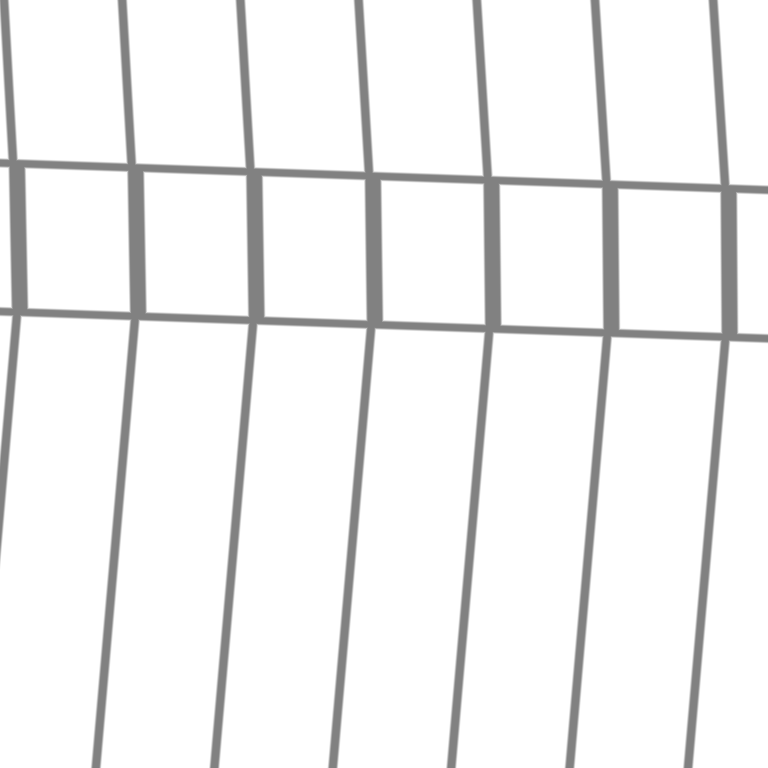
Reproduce this pattern procedurally as a WebGL 2 fragment shader.

```glsl
#version 300 es
precision highp float;
// Row of thick posts between two sloping rails, with thin bent wires above and below.

#define SPACING 0.1542      // distance between neighbouring posts
#define WIRE_WIDTH 0.0114
#define POST_WIDTH 0.0210
#define RAIL_WIDTH 0.0104
#define RAIL_SLOPE -0.0352
#define UPPER_RAIL 0.7878   // rail heights at the left edge
#define LOWER_RAIL 0.5944
#define EDGE_BLUR 0.0020
#define LINE_COLOR vec3(0.505)
#define PAPER_COLOR vec3(1.0)

uniform vec2 u_resolution;
out vec4 fragColor;

// Signed distance to a row of leaning bars; spread changes their spacing with height.
float barRow(vec2 p, vec2 anchor, float lean, float spacing, float spread, float width) {
    float h = p.y - anchor.y;
    float gap = spacing + spread * h;
    float x = p.x - anchor.x - lean * h;
    return (abs(x - gap * round(x / gap)) - 0.5 * width) * inversesqrt(1.0 + lean * lean);
}

// Signed distance to a sloping rail, given the height above its centre line.
float rail(float height) {
    return abs(height) - 0.5 * RAIL_WIDTH;
}

void main() {
    vec2 p = gl_FragCoord.xy / u_resolution.y;

    // Heights measured from the two rails
    float aboveUpper = p.y - UPPER_RAIL - RAIL_SLOPE * p.x;
    float aboveLower = p.y - LOWER_RAIL - RAIL_SLOPE * p.x;

    // Wires, each kept to its own side of the rails
    float upperWires = barRow(p, vec2(0.0052, 1.0), -0.056, SPACING - 0.0003, -0.0014, WIRE_WIDTH);
    float lowerWires = barRow(p, vec2(-0.0293, 0.0), 0.087, SPACING, 0.0, WIRE_WIDTH);
    upperWires = max(upperWires, -aboveUpper);
    lowerWires = max(lowerWires, aboveLower);

    // Posts, ending at the outer edges of the rails
    float posts = barRow(p, vec2(0.0241, 0.6875), -0.02, SPACING, 0.0022, POST_WIDTH);
    posts = max(posts, max(aboveUpper, -aboveLower) - 0.5 * RAIL_WIDTH);

    // Union of all parts, with smooth edges
    float rails = min(rail(aboveUpper), rail(aboveLower));
    float d = min(min(upperWires, lowerWires), min(posts, rails));
    float blur = max(EDGE_BLUR, 1.0 / u_resolution.y);
    float ink = 1.0 - smoothstep(-blur, blur, d);

    fragColor = vec4(mix(PAPER_COLOR, LINE_COLOR, ink), 1.0);
}
```
